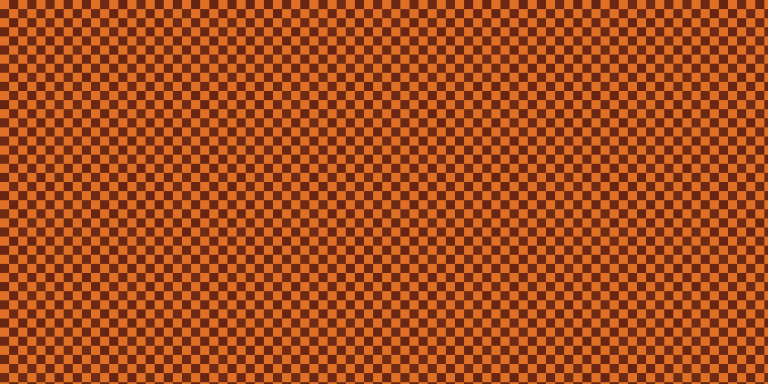
Give the GLSL for this pattern, as a Shadertoy shader.

```glsl
// Fine checkerboard of orange and dark brown squares, laid from the top left.
// Two softened square waves are multiplied, so the sign of the product picks
// the colour; a hash shifts the brown slightly from square to square.

float hash(vec2 p) {
    return fract(sin(dot(p, vec2(12.9898, 78.233))) * 43758.5453);
}

// Square wave per axis: -1 on even cells, +1 on odd, ramped over one blur width
vec2 softSquareWave(vec2 p, float blur) {
    vec2 edgeDistance = abs(mod(p + 0.5, 2.0) - 1.0) - 0.5;
    return clamp(2.0 * edgeDistance / blur, -1.0, 1.0);
}

void mainImage(out vec4 fragColor, in vec2 fragCoord) {
    // Cell coordinates, counted rightwards and downwards
    float cellsPerUnit = 42.2 / iResolution.y;
    vec2 cell = vec2(fragCoord.x, iResolution.y - fragCoord.y) * cellsPerUnit;

    // Coverage of orange, smoothed over one pixel
    vec2 wave = softSquareWave(cell, cellsPerUnit);
    float orangeCover = 0.5 + 0.5 * wave.x * wave.y;

    // Two close browns, blended differently in each square
    vec3 orange = vec3(0.88, 0.44, 0.15);
    vec3 brown = mix(vec3(0.40, 0.14, 0.07), vec3(0.44, 0.17, 0.08), hash(floor(cell)));

    fragColor = vec4(mix(brown, orange, orangeCover), 1.0);
}
```
